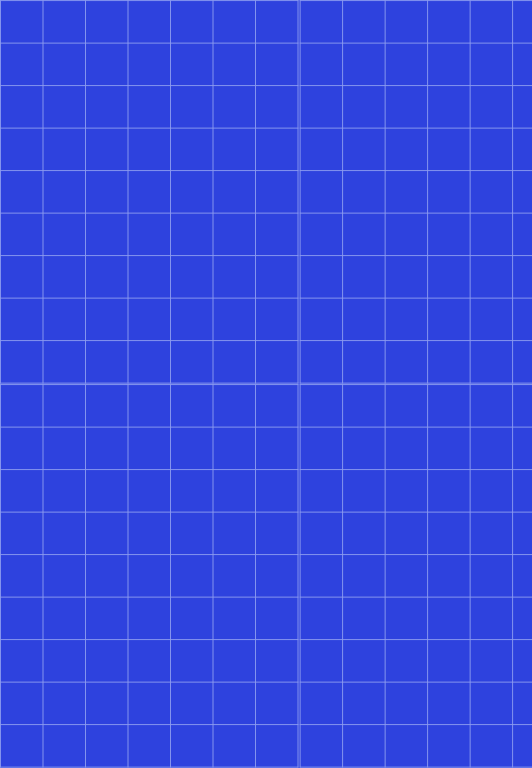
Reproduce this pattern procedurally as a Shadertoy shader.

```glsl
// Thin pale square grid on blue, tiled in sheets of 7 by 9 cells with narrow seams.

// Lengths are fractions of the canvas height.
const float CELL = 0.05534;                   // side of one grid square
const float LINE_WIDTH = 0.00118;
const vec2 SHEET_CELLS = vec2(7.0, 9.0);
const vec2 SEAM = vec2(0.00275, 0.00194);     // distance between the paired lines
const vec2 ORIGIN = vec2(0.00065, 0.00078);   // first lines, from the top left
const vec3 BLUE = vec3(0.18, 0.26, 0.87);
const vec3 LINE_COLOR = vec3(0.55, 0.61, 0.94);

// Share of a pixel covered by a band of given width, per axis.
vec2 bandCoverage(vec2 distance, vec2 width, float pixel) {
    vec2 overlap = 0.5 * (width + pixel) - abs(distance);
    return clamp(min(overlap, min(width, vec2(pixel))), 0.0, pixel) / pixel;
}

void mainImage(out vec4 fragColor, in vec2 fragCoord) {
    float pixel = 1.0 / iResolution.y;
    vec2 p = vec2(fragCoord.x, iResolution.y - fragCoord.y) * pixel - ORIGIN;

    // Position within one sheet, counting half a seam on every side.
    vec2 sheetSize = SHEET_CELLS * CELL;
    vec2 local = mod(p + 0.5 * SEAM, sheetSize + SEAM) - 0.5 * SEAM;

    // Nearest line of this sheet, plus the border lines of its neighbours.
    vec2 nearest = clamp(floor(local / CELL + 0.5), vec2(0.0), SHEET_CELLS);
    vec2 width = vec2(LINE_WIDTH);
    vec2 lines = bandCoverage(local - nearest * CELL, width, pixel)
               + bandCoverage(local + SEAM, width, pixel)
               + bandCoverage(local - sheetSize - SEAM, width, pixel);
    lines = min(lines, 1.0);

    // Lines stop at the sheet border, so the seams stay plain.
    vec2 seamWidth = SEAM - LINE_WIDTH;
    vec2 seam = bandCoverage(local + 0.5 * SEAM, seamWidth, pixel)
              + bandCoverage(local - sheetSize - 0.5 * SEAM, seamWidth, pixel);
    lines *= 1.0 - min(seam.yx, 1.0);

    float ink = 1.0 - (1.0 - lines.x) * (1.0 - lines.y);
    fragColor = vec4(mix(BLUE, LINE_COLOR, ink), 1.0);
}
```
